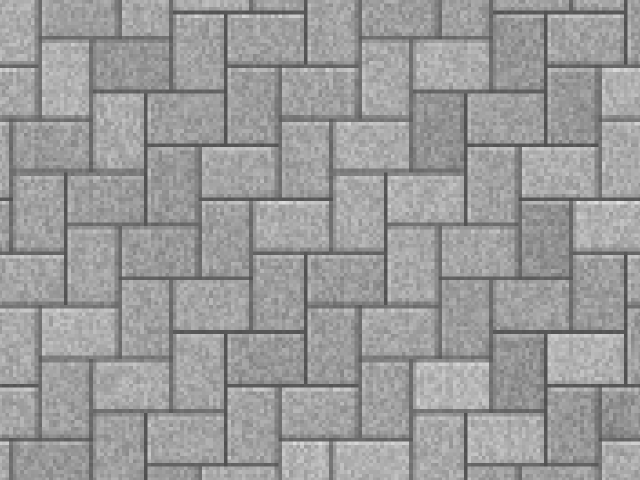
This texture is drawn by a WebGL 2 fragment shader. Its source:

```glsl
#version 300 es
precision highp float;
uniform vec2 u_resolution;
out vec4 outColor;

float hash(vec2 p) {
  vec3 q = fract(vec3(p.xyx) * 0.1031);
  q += dot(q, q.yzx + 33.33);
  return fract((q.x + q.y) * q.z);
}

// Finds the herringbone paver at p: local position, size and origin
void findPaver(vec2 p, out vec2 local, out vec2 size, out vec2 origin) {
  local = vec2(0.0);
  size = vec2(2.0, 3.0);
  origin = vec2(0.0);
  for (int i = 0; i < 8; i++) {
    bool flat_ = i < 4;
    vec2 start = flat_ ? vec2(3.0, 1.0) : vec2(1.0);
    vec2 extent = flat_ ? vec2(3.0, 2.0) : vec2(2.0, 3.0);
    vec2 q = p - start;
    vec2 lattice = floor(vec2((q.x + q.y) / 4.0, (q.x - q.y) / 6.0));
    lattice += vec2(-float(i & 1), float((i >> 1) & 1));
    vec2 corner = start + lattice.x * vec2(2.0) + lattice.y * vec2(3.0, -3.0);
    vec2 d = p - corner;
    if (all(greaterThanEqual(d, vec2(0.0))) && all(lessThan(d, extent))) {
      local = d;
      size = extent;
      origin = corner;
    }
  }
}

// Share of a grain cell lying beyond an edge, along each axis
vec2 coverage(vec2 d, vec2 cell) {
  return clamp(d / cell + 0.5, 0.0, 1.0);
}

float paving(vec2 p) {
  // Coarse grain cells, slightly out of step with the pavers
  vec2 cell = vec2(3.0 / 22.0, 7.0 / 52.0);
  vec2 phase = vec2(2.0, 0.01);
  vec2 id = floor((p - phase) / cell + 0.5);
  vec2 center = id * cell + phase;

  vec2 local, size, origin;
  findPaver(center, local, size, origin);
  vec2 nearEdge = local - 0.07;
  vec2 farEdge = size - 0.07 - local;

  // Stone tone: per paver, then fine and vertically streaked grain
  float tone = hash(origin + 71.0) + hash(origin + 137.0) - 1.0;
  float stone = 0.64 + 0.085 * tone;
  stone += 0.11 * (hash(id + 300.0) - 0.5);
  stone += 0.08 * (hash(vec2(id.x, floor(id.y / 2.0)) + 520.0) - 0.5);

  // Lit top and left rims, faintly shaded bottom and right rims
  vec2 lit = coverage(nearEdge, cell) - coverage(nearEdge - 0.13, cell);
  vec2 shade = coverage(farEdge, cell) - coverage(farEdge - 0.13, cell);
  stone += max(0.07 * lit.x, 0.12 * lit.y);
  stone -= 0.03 * max(shade.x, shade.y);

  // Joints
  vec2 inside = coverage(nearEdge, cell) * coverage(farEdge, cell);
  float joint = 0.33 + 0.04 * (hash(id + 810.0) - 0.5);
  return mix(joint, stone, inside.x * inside.y);
}

void main() {
  // Eighteen units tall, measured downward; four samples smooth the edges
  float gray = 0.0;
  for (int i = 0; i < 4; i++) {
    vec2 offset = vec2(i & 1, i >> 1) * 0.5 - 0.25;
    vec2 point = gl_FragCoord.xy + offset;
    point.y = u_resolution.y - point.y;
    gray += paving(point / u_resolution.y * 18.0 - 0.46) / 4.0;
  }
  outColor = vec4(vec3(gray), 1.0);
}
```
